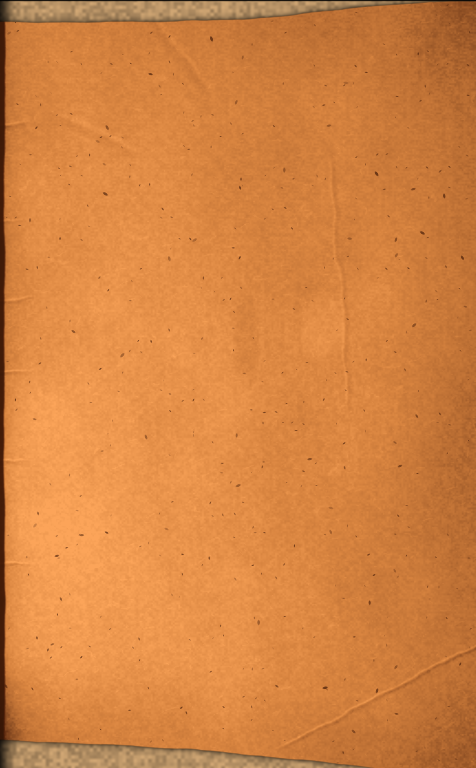
Write a Shadertoy shader that draws this texture.

```glsl
// Old orange-brown paper page with creases, specks and a dark spine, on a pale table

float hash(vec2 p) {
    return fract(sin(dot(p, vec2(127.1, 311.7))) * 43758.5453);
}

float noise(vec2 p) {
    vec2 i = floor(p), f = fract(p);
    f = f * f * (3.0 - 2.0 * f);
    return mix(mix(hash(i), hash(i + vec2(1, 0)), f.x),
               mix(hash(i + vec2(0, 1)), hash(i + vec2(1, 1)), f.x), f.y);
}

float fbm(vec2 p) {
    float sum = 0.0, gain = 0.5;
    for (int i = 0; i < 5; i++) {
        sum += gain * noise(p);
        p = mat2(1.6, 1.2, -1.2, 1.6) * p + 7.3;
        gain *= 0.5;
    }
    return sum;
}

// Paper colour from deep shadow (0) to full light (1)
vec3 paperColor(float tone) {
    float t = clamp(tone, 0.0, 1.05) * 5.0;
    vec3 c = mix(vec3(0.20, 0.08, 0.02), vec3(0.35, 0.15, 0.05), min(t, 1.0));
    c = mix(c, vec3(0.53, 0.29, 0.13), clamp(t - 1.0, 0.0, 1.0));
    c = mix(c, vec3(0.73, 0.43, 0.20), clamp(t - 2.0, 0.0, 1.0));
    c = mix(c, vec3(0.85, 0.52, 0.25), clamp(t - 3.0, 0.0, 1.0));
    return mix(c, vec3(0.96, 0.62, 0.33), max(t - 4.0, 0.0));
}

// Lit ridge beside a soft shadow along the segment a-b
float crease(vec2 p, vec2 a, vec2 b, float width) {
    vec2 dir = normalize(b - a), q = p - a;
    float along = dot(q, dir), len = length(b - a);
    float side = dot(q, vec2(-dir.y, dir.x)) + 0.012 * (fbm(p * 22.0) - 0.5);
    float fade = smoothstep(-0.01, 0.03, along) * smoothstep(len + 0.01, len - 0.03, along);
    float ridge = exp(-pow(side / width, 2.0));
    float shadow = exp(-pow((side + 2.0 * width) / (1.6 * width), 2.0));
    return fade * (ridge - 0.8 * shadow);
}

// Dark flecks of varied size and direction, one per chosen cell
float specks(vec2 p, float cells, float share, float size) {
    vec2 id = floor(p * cells);
    float seed = hash(id + 3.7), angle = 6.283 * hash(id + 9.1);
    vec2 center = 0.25 + 0.5 * vec2(hash(id + 1.3), hash(id + 5.9));
    vec2 q = (fract(p * cells) - center) / cells;
    q = mat2(cos(angle), sin(angle), -sin(angle), cos(angle)) * q;
    float radius = size * (0.5 + hash(id + 8.2));
    float d = length(q * vec2(0.6, 1.2)) - radius;
    return step(seed, share) * (0.35 + 0.65 * hash(id + 6.4)) * smoothstep(0.001, -0.0006, d);
}

void mainImage(out vec4 fragColor, in vec2 fragCoord) {
    vec2 p = fragCoord / iResolution.y;
    float x = fragCoord.x / iResolution.x;
    float pixel = 1.0 / iResolution.y;

    // Warm light pooled at the lower left, dimmer toward top and right
    float d = length((p - vec2(0.12, 0.33)) * vec2(1.15, 0.72));
    float tone = 1.03 - 0.56 * d;
    tone -= 0.09 * smoothstep(0.8, 1.0, x) + 0.10 * smoothstep(0.85, 1.0, p.y) * x;
    tone -= 0.13 * smoothstep(0.16, 0.0, p.y);

    // Mottling, broad waves and stains
    tone += 0.20 * (fbm(p * vec2(6.0, 5.0) + 2.0) - 0.48);
    tone += 0.11 * (fbm(p * vec2(20.0, 13.0)) - 0.48);
    vec2 warped = p + 0.03 * (fbm(p * 14.0) - 0.5);
    tone -= 0.06 * smoothstep(1.1, 0.5, length((warped - vec2(0.32, 0.56)) / vec2(0.022, 0.075)));
    tone += 0.06 * smoothstep(1.1, 0.7, length((warped - vec2(0.425, 0.58)) / vec2(0.03, 0.045)));

    // Fine grain and pale fibres
    tone += 0.09 * (noise(p * 420.0) - 0.5) + 0.07 * (noise(p * 190.0) - 0.5);
    float fibre = noise(p * vec2(150.0, 260.0) + 6.0 * fbm(p * 30.0));
    tone += 0.05 * smoothstep(0.82, 0.95, fibre);

    // Long folds, then short nicks along the spine
    tone += 0.16 * crease(p, vec2(0.36, 0.025), vec2(0.65, 0.175), 0.0016);
    tone += 0.08 * crease(p, vec2(0.455, 0.46), vec2(0.428, 0.80), 0.002);
    tone += 0.07 * crease(p, vec2(0.20, 0.98), vec2(0.28, 0.88), 0.004);
    tone += 0.06 * crease(p, vec2(0.06, 0.86), vec2(0.19, 0.80), 0.004);
    for (float i = 0.0; i < 6.0; i++) {
        float y = 0.25 + 0.115 * i + 0.04 * hash(vec2(i, 4.0));
        float reach = 0.025 + 0.03 * hash(vec2(i, 8.0));
        tone += 0.15 * crease(p, vec2(-0.02, y), vec2(reach, y + 0.005), 0.0015);
    }

    // Spine shadow, deepest at the lower corner
    float corner = smoothstep(0.17, 0.02, p.y);
    tone -= 0.28 * exp(-p.x / 0.014) + 0.42 * corner * exp(-p.x / 0.045);
    float spine = 0.006 + 0.004 * (fbm(vec2(p.y * 18.0, 2.0)) - 0.5);
    tone *= mix(0.12, 1.0, smoothstep(spine - 0.002, spine + 0.002, p.x));

    vec3 color = paperColor(tone);
    float flecks = max(specks(p, 34.0, 0.13, 0.0012), specks(p + 0.37, 75.0, 0.12, 0.0006));
    color = mix(color, vec3(0.30, 0.13, 0.04), 0.75 * flecks);

    // Speckled table beyond the curved page edges
    float wobble = 0.004 * (fbm(vec2(x * 12.0, 5.0)) - 0.5);
    float top = 0.971 + 0.004 * x + 0.024 * smoothstep(0.4, 1.0, x) + wobble;
    float bottom = 0.036 - 0.012 * x - 0.045 * x * x + wobble;
    float outside = max(p.y - top, bottom - p.y);
    vec3 table = vec3(0.74, 0.59, 0.41) * (0.82 + 0.3 * noise(p * 210.0));
    table *= 1.0 - 0.55 * exp(-max(outside, 0.0) / 0.003);
    table *= smoothstep(-0.01, 0.025, p.x);
    color = mix(color, table, smoothstep(-pixel, pixel, outside));

    // Dark rim along the top of the frame
    color *= mix(0.12, 1.0, smoothstep(0.0005, 0.0025, 1.0 - p.y));
    fragColor = vec4(clamp(color, 0.0, 1.0), 1.0);
}
```
